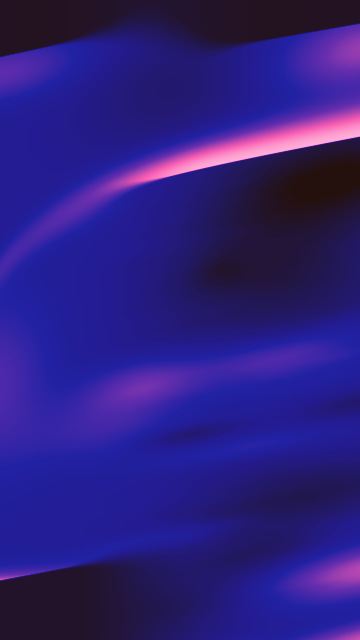
Reproduce this background procedurally as a Shadertoy shader.

```glsl
// Draws slanted folds of violet silk with glowing pink rims and dark hollows.

const float SLANT = 0.11; // common rise of folds across the canvas

float hash(vec2 p) {
    return fract(sin(dot(p, vec2(127.1, 311.7))) * 43758.5453);
}

float noise(vec2 p) {
    vec2 cell = floor(p), f = fract(p);
    f = f * f * (3.0 - 2.0 * f);
    return mix(mix(hash(cell), hash(cell + vec2(1, 0)), f.x),
               mix(hash(cell + vec2(0, 1)), hash(cell + vec2(1, 1)), f.x), f.y);
}

float fbm(vec2 p) {
    float sum = 0.0, amplitude = 0.5;
    for (int i = 0; i < 3; i++) {
        sum += amplitude * (noise(p) - 0.5);
        p = p * 2.03 + 7.1;
        amplitude *= 0.5;
    }
    return sum;
}

// Soft sheared ellipse, 1 at its center
float glow(vec2 p, vec2 center, vec2 radius) {
    vec2 d = p - center;
    d.y -= SLANT * d.x;
    d /= radius;
    return exp(-dot(d, d));
}

// Fold boundary, never sharper than one pixel
float edge(float dist, float softness) {
    float w = max(softness, 1.0 / iResolution.y);
    return smoothstep(-w, w, dist);
}

// Heat 0..1 to colour: brown, indigo, blue, violet, pink, pale pink
vec3 silkColor(float heat) {
    vec3 c = vec3(0.14, 0.065, 0.055);
    c = mix(c, vec3(0.13, 0.09, 0.30), clamp(heat / 0.2, 0.0, 1.0));
    c = mix(c, vec3(0.14, 0.105, 0.56), clamp((heat - 0.2) / 0.2, 0.0, 1.0));
    c = mix(c, vec3(0.13, 0.13, 0.64), clamp((heat - 0.4) / 0.1, 0.0, 1.0));
    c = mix(c, vec3(0.40, 0.18, 0.68), clamp((heat - 0.5) / 0.15, 0.0, 1.0));
    c = mix(c, vec3(0.97, 0.36, 0.70), clamp((heat - 0.65) / 0.2, 0.0, 1.0));
    return mix(c, vec3(1.0, 0.68, 0.84), clamp((heat - 0.85) / 0.15, 0.0, 1.0));
}

// Cloth between the top shadow and the bright ribbon
float upperFold(vec2 p) {
    float heat = 0.42;
    heat += 0.21 * glow(p, vec2(0.0, 0.885), vec2(0.24, 0.045));
    heat += 0.30 * glow(p, vec2(1.02, 0.925), vec2(0.24, 0.06));
    heat -= 0.12 * glow(p, vec2(0.48, 0.865), vec2(0.25, 0.10));
    return heat;
}

// Broad cloth under the ribbon
float lowerFold(vec2 p) {
    float heat = 0.44;
    // hollows
    heat -= 0.44 * glow(p, vec2(0.93, 0.725), vec2(0.33, 0.075));
    heat -= 0.28 * glow(p, vec2(0.76, 0.57), vec2(0.32, 0.10));
    heat -= 0.10 * glow(p, vec2(0.61, 0.58), vec2(0.07, 0.025));
    heat -= 0.12 * glow(p, vec2(0.52, 0.32), vec2(0.12, 0.016));
    heat -= 0.12 * glow(p, vec2(1.0, 0.37), vec2(0.16, 0.025));
    heat -= 0.23 * glow(p, vec2(0.82, 0.225), vec2(0.33, 0.05));
    heat -= 0.15 * glow(p, vec2(0.72, 0.14), vec2(0.18, 0.035));
    heat -= 0.18 * glow(p, vec2(0.48, 0.05), vec2(0.22, 0.07));
    // violet sheen
    heat += 0.16 * glow(p, vec2(-0.02, 0.40), vec2(0.16, 0.13));
    heat += 0.19 * glow(p, vec2(0.40, 0.40), vec2(0.16, 0.035));
    heat += 0.22 * glow(p, vec2(0.77, 0.438), vec2(0.24, 0.034));
    heat += 0.12 * glow(p, vec2(0.29, 0.335), vec2(0.20, 0.05));
    heat += 0.09 * glow(p, vec2(0.70, 0.303), vec2(0.22, 0.016));
    heat += 0.10 * glow(p, vec2(0.47, 0.16), vec2(0.22, 0.016));
    // lower right glows
    heat += 0.35 * glow(p, vec2(1.04, 0.112), vec2(0.26, 0.036));
    heat += 0.36 * glow(p, vec2(1.04, 0.0), vec2(0.24, 0.032));
    // fine grain running along the slant
    vec2 grain = vec2(p.x * 3.0, (p.y - SLANT * p.x) * 26.0);
    return heat + 0.10 * fbm(grain) * smoothstep(0.1, 0.7, p.x);
}

void mainImage(out vec4 fragColor, in vec2 fragCoord) {
    vec2 p = fragCoord / iResolution.xy;

    // Bright ribbon, curling down and softening to the left
    float ribbonDist = p.y - (0.6805 + 0.106 * p.x - 0.1035 * exp(-p.x / 0.17));
    float above = edge(ribbonDist, mix(0.05, 0.001, smoothstep(0.05, 0.5, p.x)));
    float heat = mix(lowerFold(p), upperFold(p), above);
    float sheen = ribbonDist / mix(0.03, 0.052, p.x);
    float oneSided = mix(1.0, above, smoothstep(0.1, 0.42, p.x));
    float peak = mix(0.58, 1.0, smoothstep(0.05, 0.6, p.x));
    heat = mix(heat, peak, exp(-sheen * sheen) * oneSided);

    // Top shadow: two crisp rims joined by a soft middle
    float rim = mix(0.911 + 0.122 * p.x, 0.8635 + 0.10 * p.x, smoothstep(0.35, 0.62, p.x));
    float middle = exp(-pow((p.x - 0.44) / 0.17, 2.0));
    heat = mix(heat, 0.06 + 0.05 * middle, edge(p.y - rim, 0.045 * middle));

    // Bottom left fold: pink rim over a dark corner
    float cornerDist = p.y - 0.0925 - 0.108 * p.x;
    heat += 0.40 * exp(-abs(cornerDist) / 0.013 - p.x / 0.16);
    float corner = 1.0 - edge(cornerDist, 0.04 * smoothstep(0.15, 0.5, p.x));
    heat = mix(heat, 0.09, corner * (1.0 - smoothstep(0.22, 0.58, p.x)));

    fragColor = vec4(silkColor(heat), 1.0);
}
```
